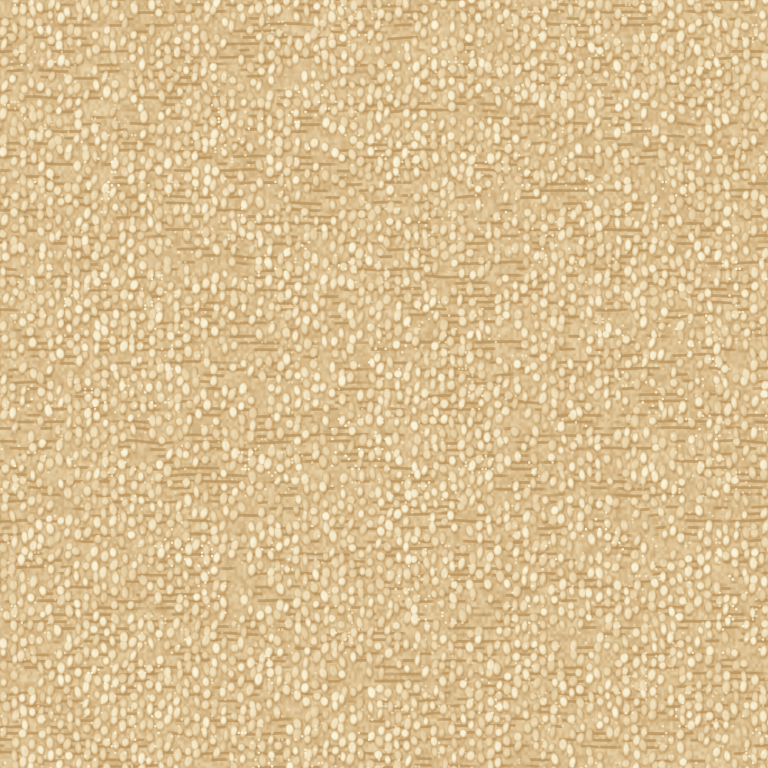
Reproduce this texture procedurally as a WebGL 1 fragment shader.

```glsl
precision highp float;
// Cream boucle upholstery: plump upright loops over a tan weave with dark weft gaps.
uniform vec2 u_resolution;

float hash(vec2 p) {
  vec3 q = fract(p.xyx * 0.1031);
  q += dot(q, q.yzx + 33.33);
  return fract((q.x + q.y) * q.z);
}

float noise(vec2 p) {
  vec2 i = floor(p), f = fract(p);
  f = f * f * (3.0 - 2.0 * f);
  return mix(mix(hash(i), hash(i + vec2(1, 0)), f.x),
             mix(hash(i + vec2(0, 1)), hash(i + vec2(1, 1)), f.x), f.y);
}

// Brown at 0, tan in the middle, pale cream at 1.
vec3 yarnColor(float tone) {
  return vec3(0.71, 0.56, 0.35)
       + tone * (vec3(0.37, 0.43, 0.45) - tone * vec3(0.12, 0.07, 0.0));
}

// Distance to the nearest loop (x), its brightness (y) and sideways position (z).
vec3 nearestLoop(vec2 p) {
  vec2 grid = vec2(84.0, 58.0);
  vec3 nearest = vec3(1.0, 0.0, 0.0);
  float column = floor(p.x * grid.x);
  for (int i = -1; i <= 1; i++) {
    float x = column + float(i);
    float stagger = 0.5 * mod(x, 2.0);
    float row = floor(p.y * grid.y - stagger);
    for (int j = -1; j <= 1; j++) {
      vec2 id = vec2(x, row + float(j));
      vec2 jitter = vec2(hash(id + 11.3), hash(id + 47.9)) - 0.5;
      vec2 center = (id + vec2(0.5, 0.5 + stagger) + jitter * vec2(0.45, 0.55)) / grid;
      float tilt = (hash(id + 83.1) - 0.4) * 0.7;
      vec2 q = mat2(cos(tilt), sin(tilt), -sin(tilt), cos(tilt)) * (p - center);
      vec2 radius = vec2(mix(0.0038, 0.0058, hash(id + 5.7)),
                         mix(0.0054, 0.0092, hash(id + 29.4)));
      float d = (length(q / radius) - 1.0) * radius.x;
      // Loops thin out in soft patches, leaving the flat weave bare.
      float density = 0.5 + 0.6 * noise(center * vec2(19.0, 24.0));
      if (hash(id + 61.2) < density && d < nearest.x) {
        nearest = vec3(d, mix(0.68, 1.1, hash(id + 7.1)), q.x / radius.x);
      }
    }
  }
  return nearest;
}

void main() {
  vec2 p = gl_FragCoord.xy / u_resolution;

  // Flat weave with fine thread grain
  float tone = 0.49 + 0.34 * (noise(p * vec2(270.0, 210.0)) - 0.5)
             + 0.16 * (noise(p * vec2(60.0, 130.0) + 31.0) - 0.5);

  // Loops cast a soft shadow, offset down and to the right
  vec3 loop = nearestLoop(p);
  float shadow = nearestLoop(p + vec2(-0.0008, 0.0016)).x;
  tone -= 0.22 * smoothstep(0.0025, -0.0005, shadow);

  // Dark horizontal gaps between weft rows
  float weft = p.y * 116.0 + 0.5 * noise(p * vec2(24.0, 12.0));
  float row = floor(weft);
  float gap = smoothstep(0.34, 0.1, abs(fract(weft) - 0.5));
  float dash = smoothstep(0.5, 0.68, noise(vec2(p.x * 48.0 + 17.0 * hash(vec2(row, 3.0)), row)));
  tone = mix(tone, 0.03, 0.8 * gap * dash);

  // Rounded loop bodies, brighter on the left and finely fibrous
  float body = mix(0.44, loop.y, smoothstep(0.0003, -0.0028, loop.x));
  body += 0.16 * (noise(p * vec2(330.0, 190.0) + 9.0) - 0.5) - 0.07 * loop.z;
  tone = mix(tone, body, smoothstep(0.0009, -0.0009, loop.x));

  // Tiny pale flecks of stray fibre
  vec2 fleck = p * 230.0;
  float spot = smoothstep(0.55, 0.2, length(fract(fleck) - 0.5));
  float stray = step(0.945, hash(floor(fleck) + 70.0)) * noise(p * 25.0 + 5.0);
  tone = mix(tone, 1.15, spot * stray);

  gl_FragColor = vec4(yarnColor(clamp(tone, -0.1, 1.15)), 1.0);
}
```
